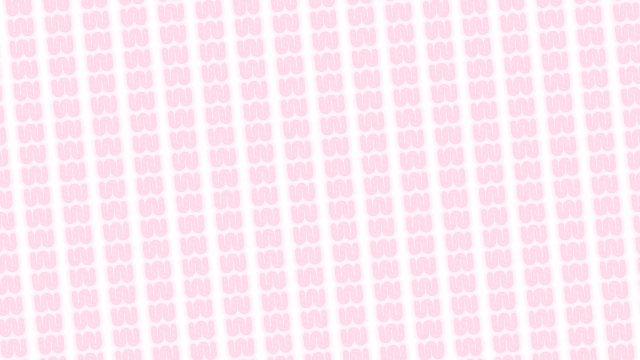
Write a WebGL 1 fragment shader that draws this pattern.

```glsl
precision highp float;
// Tilted columns of soft pink, three-lobed folded ribbons glowing on white.

uniform vec2 u_resolution;

#define ROWS 16.95            // cells over the canvas height
#define CELL_ASPECT 1.7778    // cell width over cell height
#define TILT 0.096            // grid rotation in radians
#define FOLD_RADIUS 0.155     // half the spacing of the strands
#define STRAIGHT 0.15         // half length of the straight strands
#define END_RISE 0.12         // extra length of the outer ends
#define RIBBON_HALF 0.137     // half width of the ribbon
#define GLOW_REACH 0.25
#define PAPER vec3(1.0, 0.996, 0.999)
#define GLOW vec3(1.0, 0.938, 0.965)
#define RIBBON vec3(1.0, 0.858, 0.918)
#define STITCH 0.28           // strength of the pale dashes

// Distance to a vertical segment from y = low to y = high.
float strandDistance(vec2 p, float x, float low, float high) {
    return length(vec2(p.x - x, p.y - clamp(p.y, low, high)));
}

// Distance to the centre line: a top arch between two bottom bends.
float foldDistance(vec2 p) {
    p.x = abs(p.x);
    float r = FOLD_RADIUS;
    float d = strandDistance(p, r, -STRAIGHT, STRAIGHT);
    d = min(d, strandDistance(p, 3.0 * r, -STRAIGHT, STRAIGHT + END_RISE));
    if (p.y > STRAIGHT) {
        d = min(d, abs(length(p - vec2(0.0, STRAIGHT)) - r));
    }
    if (p.y < -STRAIGHT) {
        d = min(d, abs(length(p - vec2(2.0 * r, -STRAIGHT)) - r));
    }
    return d;
}

void main() {
    // Rotated grid with a cell corner at the canvas centre.
    vec2 p = (gl_FragCoord.xy - 0.5 * u_resolution) / u_resolution.y * ROWS;
    float c = cos(TILT);
    float s = sin(TILT);
    p = vec2(c * p.x + s * p.y, c * p.y - s * p.x);
    vec2 cellSize = vec2(CELL_ASPECT, 1.0);
    vec2 q = (fract(p / cellSize) - 0.5) * cellSize;

    float pixel = ROWS / u_resolution.y;
    float centre = foldDistance(q);
    float edge = centre - RIBBON_HALF;

    // Halo that fades into the paper.
    float halo = 1.0 - smoothstep(0.0, GLOW_REACH, edge);
    vec3 color = mix(PAPER, GLOW, halo);

    // Ribbon with faint dashes along its middle.
    float dash = smoothstep(-0.2, 0.5, sin(q.y * 22.0 + q.x * 9.0));
    float line = 1.0 - smoothstep(0.012, 0.012 + pixel, centre);
    vec3 ribbon = mix(RIBBON, GLOW, STITCH * dash * line);
    float cover = 1.0 - smoothstep(-0.5 * pixel, 0.5 * pixel, edge);
    color = mix(color, ribbon, cover);

    gl_FragColor = vec4(color, 1.0);
}
```
